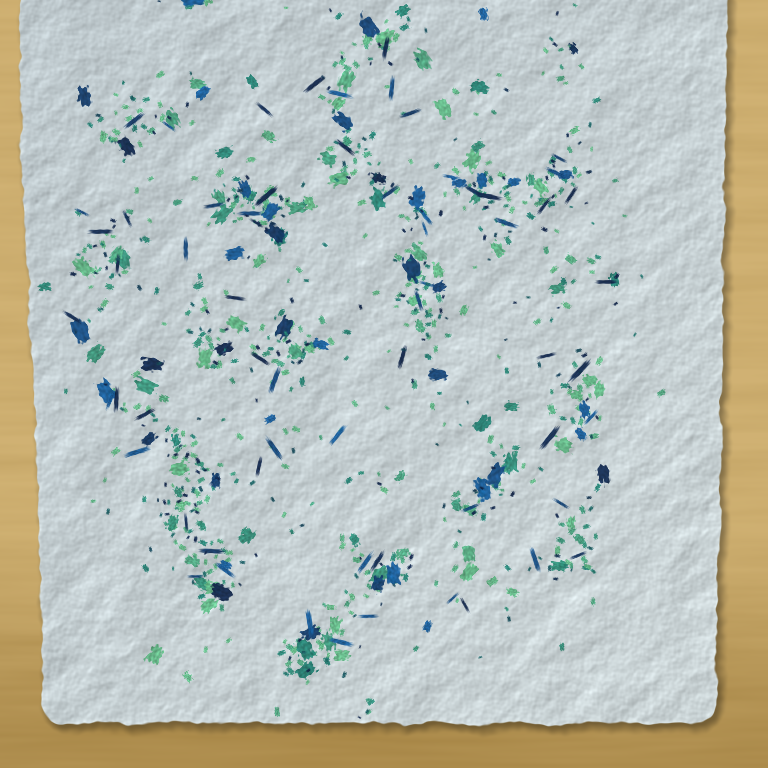
Give the GLSL for this texture, as a Shadertoy shader.

```glsl
// Handmade pale paper with a deckle edge, flecked with green and blue chips, on light wood.
// The relief is sloped gradient noise; the flecks are jittered cells, thinned out by a
// shared clump field so that chips, slivers and crumbs gather in loose groups.

const vec3 PAPER      = vec3(0.768, 0.808, 0.820);
const vec3 WOOD_LIGHT = vec3(0.815, 0.695, 0.450);
const vec3 WOOD_DARK  = vec3(0.650, 0.520, 0.270);
const vec3 GREEN      = vec3(0.38, 0.71, 0.52);
const vec3 TEAL       = vec3(0.14, 0.50, 0.45);
const vec3 BLUE       = vec3(0.09, 0.36, 0.60);
const vec3 NAVY       = vec3(0.07, 0.15, 0.29);

const vec2  LIGHT_DIR     = vec2(-0.64, 0.77);
const float RELIEF        = 0.046;
const float SLOPE_STEP    = 0.0015;
const float CORNER_RADIUS = 0.035;
const vec2  SHADOW_OFFSET = vec2(0.005, -0.006);
const float CLUMP_SCALE   = 10.0;
const vec2  FLECK_CENTER  = vec2(0.46, 0.58);

vec2 hash2(vec2 p) {
    vec3 h = fract(vec3(p.xyx) * vec3(0.1031, 0.1030, 0.0973));
    h += dot(h, h.yzx + 33.33);
    return fract((h.xx + h.yz) * h.zy);
}

float cornerDot(vec2 cell, vec2 corner, vec2 f) {
    return dot(hash2(cell + corner) * 2.0 - 1.0, f - corner);
}

float gradientNoise(vec2 p) {
    vec2 i = floor(p), f = p - i;
    vec2 u = f * f * f * (f * (f * 6.0 - 15.0) + 10.0);
    return mix(mix(cornerDot(i, vec2(0, 0), f), cornerDot(i, vec2(1, 0), f), u.x),
               mix(cornerDot(i, vec2(0, 1), f), cornerDot(i, vec2(1, 1), f), u.x), u.y);
}

// Paper height: soft lumps, diagonal wrinkles, pulp and fine tooth
float paperHeight(vec2 p) {
    vec2 wrinkle = vec2(dot(p, LIGHT_DIR), dot(p, vec2(0.77, 0.64)) * 0.5);
    float h = 0.50 * gradientNoise(p * 15.0 + 7.0) / 15.0;
    h += 0.75 * gradientNoise(wrinkle * 38.0 + 31.0) / 38.0;
    h += 0.80 * gradientNoise(p * 85.0 + 53.0) / 85.0;
    h += 0.80 * gradientNoise(p * 190.0 + 91.0) / 190.0;
    return h;
}

// Distance inside the sheet, which runs off the top of the canvas
float sheetInside(vec2 p) {
    float left = p.x - mix(0.055, 0.026, smoothstep(0.1, 1.0, p.y));
    float right = mix(0.932, 0.947, p.y) - p.x;
    vec2 q = vec2(min(left, right), p.y - 0.058);
    float deckle = 0.007 * gradientNoise(p * 20.0) + 0.004 * gradientNoise(p * 75.0);
    return CORNER_RADIUS - length(max(CORNER_RADIUS - q, 0.0)) + deckle;
}

// Chance of a fleck at a place
float clump(vec2 p) {
    float spread = 1.0 - smoothstep(0.30, 0.50, length((p - FLECK_CENTER) * vec2(1.1, 0.85)));
    return spread * (0.05 + smoothstep(0.02, 0.42, gradientNoise(p * CLUMP_SCALE + 4.0)));
}

// Lays one kind of fleck over a colour; halfSize is its length and width
vec3 addFlecks(vec3 color, vec2 p, float cells, vec2 halfSize, float ragged,
               float chance, vec3 tintA, vec3 tintB, float seed, float pixel) {
    vec2 home = floor(p * cells);
    for (int y = -1; y <= 1; y++)
    for (int x = -1; x <= 1; x++) {
        vec2 id = home + vec2(x, y);
        vec2 place = hash2(id + seed);
        vec2 pick = hash2(id + seed + 17.3);
        vec2 shape = hash2(id + seed + 41.7);
        vec2 center = (id + place) / cells;
        if (pick.x > chance * clump(center)) continue;

        float angle = 6.2832 * shape.x, c = cos(angle), s = sin(angle);
        vec2 size = halfSize * mix(0.5, 1.2, shape.y);
        vec2 q = mat2(c, -s, s, c) * (p - center) / size;
        vec2 q2 = q * q;
        float body = sqrt(sqrt(dot(q2, q2)));
        body += ragged * gradientNoise(q * 1.7 + id * 3.1);
        float edge = (body - 1.0) * size.y;
        float cover = 1.0 - smoothstep(-0.6 * pixel, 0.9 * pixel, edge);
        vec3 tint = mix(tintA, tintB, smoothstep(0.35, 1.0, pick.y * 0.3 + place.x * 0.8));
        tint *= 1.0 + 0.35 * gradientNoise(q * 2.3 + id);
        color = mix(color, tint, 0.94 * cover);
    }
    return color;
}

void mainImage(out vec4 fragColor, in vec2 fragCoord) {
    float pixel = 1.0 / iResolution.y;
    vec2 p = fragCoord * pixel;

    // Wood with faint level grain, dimmer toward the bottom
    float grain = gradientNoise(p * vec2(3.0, 34.0)) + 0.5 * gradientNoise(p * vec2(9.0, 130.0));
    float dim = 0.75 * (1.0 - smoothstep(0.0, 0.35, p.y)) + 0.25 * grain + 0.08;
    vec3 wood = mix(WOOD_LIGHT, WOOD_DARK, clamp(dim, 0.0, 1.0));
    float shadow = smoothstep(-0.010, 0.006, sheetInside(p - SHADOW_OFFSET));
    wood *= 1.0 - 0.34 * shadow;

    // Flecks pressed into the paper
    vec3 paper = PAPER + 0.025 * (p.x - p.y) * vec3(1.1, 1.0, 0.8);
    paper = addFlecks(paper, p, 68.0, vec2(0.0042, 0.0026), 0.9, 0.95, GREEN, TEAL, 11.0, pixel);
    paper = addFlecks(paper, p, 30.0, vec2(0.0105, 0.0070), 1.0, 1.00, GREEN, TEAL, 23.0, pixel);
    paper = addFlecks(paper, p, 24.0, vec2(0.0125, 0.0080), 0.8, 0.75, BLUE, NAVY, 37.0, pixel);
    paper = addFlecks(paper, p, 27.0, vec2(0.0130, 0.0026), 0.4, 0.85, NAVY, BLUE, 59.0, pixel);
    paper = addFlecks(paper, p, 75.0, vec2(0.0028, 0.0016), 0.7, 0.45, NAVY, TEAL, 71.0, pixel);

    // Light raking over the relief, with a pale torn rim
    vec2 stepToLight = LIGHT_DIR * SLOPE_STEP;
    float slope = (paperHeight(p - stepToLight) - paperHeight(p + stepToLight)) / (2.0 * SLOPE_STEP);
    paper *= 1.0 + RELIEF * slope / 0.8;
    float inside = sheetInside(p);
    paper += 0.035 * (1.0 - smoothstep(0.0, 0.007, inside));

    fragColor = vec4(mix(wood, paper, smoothstep(-pixel, pixel, inside)), 1.0);
}
```
